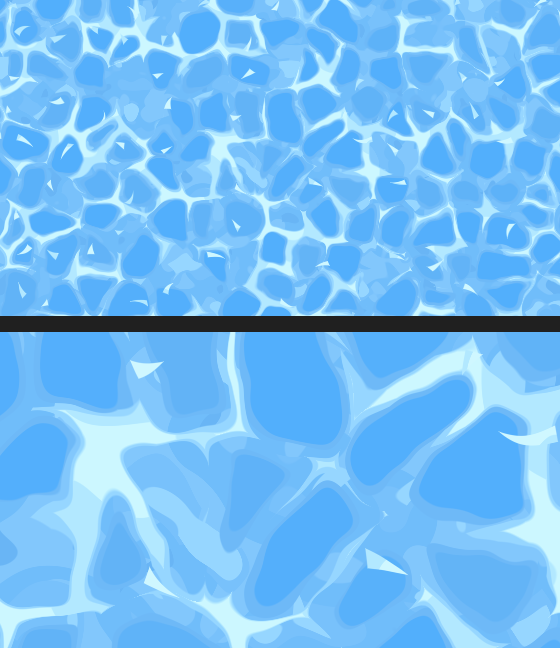
Top: the whole. Bottom: its middle third, enlarged.
Give the GLSL for this texture, as a WebGL 2 fragment shader.

```glsl
#version 300 es
precision highp float;
// Sunlit pool water in flat tones: rounded Voronoi cells make the deep pools,
// their borders make broken caustic lines whose width follows gradient noise,
// and cut noise patches and tapered flecks fill the gaps between them.
uniform vec2 u_resolution;
out vec4 fragColor;

vec2 hash2(vec2 p) {
  vec3 q = fract(p.xyx * vec3(0.1031, 0.1030, 0.0973));
  q += dot(q, q.yzx + 33.33);
  return fract((q.xx + q.yz) * q.zy);
}

float corner(vec2 cell, vec2 offset) {
  float angle = 6.2832 * hash2(cell + 71.0).x;
  return dot(vec2(cos(angle), sin(angle)), offset);
}

// Gradient noise, about -0.7 to 0.7
float noise(vec2 p) {
  vec2 i = floor(p), f = p - i;
  vec2 u = f * f * f * (f * (f * 6.0 - 15.0) + 10.0);
  vec2 e = vec2(1.0, 0.0);
  return mix(mix(corner(i, f), corner(i + e, f - e), u.x),
             mix(corner(i + e.yx, f - e.yx), corner(i + 1.0, f - 1.0), u.x), u.y);
}

vec2 site(vec2 cell) {
  return cell + 0.5 + 0.82 * (hash2(cell + 19.0) - 0.5);
}

// Soft distance to the cell border; rounds the corners of each cell
float cellBorder(vec2 p, out vec2 id) {
  vec2 base = floor(p), nearest = vec2(0.0);
  float best = 9.0;
  for (int y = -1; y <= 1; y++)
    for (int x = -1; x <= 1; x++) {
      vec2 cell = base + vec2(x, y);
      vec2 r = site(cell) - p;
      if (dot(r, r) < best) { best = dot(r, r); nearest = r; id = cell; }
    }
  float sum = 0.0;
  for (int y = -2; y <= 2; y++)
    for (int x = -2; x <= 2; x++) {
      vec2 r = site(base + vec2(x, y)) - p;
      vec2 gap = r - nearest;
      if (dot(gap, gap) > 1e-4)
        sum += exp(-14.0 * dot(0.5 * (r + nearest), normalize(gap)));
    }
  return -log(sum) / 14.0;
}

// Bent wedges scattered on a jittered grid; positive inside
float flecks(vec2 p) {
  float inside = -1.0;
  for (int y = -1; y <= 1; y++)
    for (int x = -1; x <= 1; x++) {
      vec2 cell = floor(p) + vec2(x, y);
      vec2 h = hash2(cell + 137.0), g = hash2(cell + 211.0);
      if (g.x > 0.42) continue;
      vec2 q = p - cell - 0.2 - 0.6 * h;
      float a = 6.2832 * g.y, len = mix(0.10, 0.24, h.x);
      q = mat2(cos(a), -sin(a), sin(a), cos(a)) * q;
      q.y += (h.y - 0.5) * 3.0 * q.x * q.x;
      float halfWidth = mix(0.03, 0.05, h.y) * (1.0 - q.x / len);
      inside = max(inside, min(halfWidth - abs(q.y), len - abs(q.x + 0.3 * q.y)));
    }
  return inside;
}

void main() {
  vec2 p = gl_FragCoord.xy / u_resolution.y * 8.5 + 40.0;
  float soft = 0.7 * 8.5 / u_resolution.y;
  #define COVER(f) smoothstep(-soft, soft, f)

  // Warped cells
  vec2 warp = 0.32 * vec2(noise(p * 0.8), noise(p * 0.8 + 31.7))
            + 0.07 * vec2(noise(p * 2.7 + 9.1), noise(p * 2.7 + 57.3));
  vec2 id;
  float d = cellBorder(p + warp, id);
  vec2 h = hash2(id + 5.0);

  // Pointed and creased patches from pairs of noise fields
  float n1 = noise(p * 1.1 + 13.4), n2 = noise(p.yx * 1.4 + 83.6);
  float n3 = noise(p * 1.7 + 47.2), n4 = noise(p * 1.3 + 5.8);
  vec3 col = vec3(0.44, 0.74, 0.98);
  col = mix(col, vec3(0.51, 0.78, 0.99), COVER(max(n1, n2) - 0.17));
  col = mix(col, vec3(0.47, 0.755, 0.985), COVER(min(-n1, n3) - 0.04));
  col = mix(col, vec3(0.59, 0.84, 1.0), COVER(min(n3, n4) - 0.14));
  col = mix(col, vec3(0.41, 0.71, 0.96), COVER(min(-n2, -n3) - 0.20));

  // Deep pools with a dull rim
  float rim = mix(0.10, 0.20, h.y) + 0.07 * n3;
  float present = step(h.x, 0.80);
  vec3 deep = mix(vec3(0.32, 0.685, 0.99), vec3(0.39, 0.705, 0.965), h.y * h.y);
  col = mix(col, vec3(0.43, 0.725, 0.97), present * COVER(d - rim + 0.05 + 0.1 * n4));
  col = mix(col, deep, present * COVER(d - rim));

  // Caustic lines: wide pale halo, line, bright stretches
  float flow = noise(p * 0.75 + 23.9);
  float width = min(0.06, 0.35 * flow - 0.01);
  float halo = min(0.10, 0.40 * flow + 0.04 + 0.12 * n1);
  col = mix(col, vec3(0.59, 0.84, 1.0), COVER(halo - 0.02 - d));
  col = mix(col, vec3(0.70, 0.91, 1.0), COVER(width - d));
  float bright = min(width - 0.008 - d, noise(p * 0.9 + 67.1) + 0.02);
  col = mix(col, vec3(0.80, 0.97, 1.0), COVER(bright));

  // Loose flecks of light
  vec3 fleckColor = mix(vec3(0.70, 0.91, 1.0), vec3(0.81, 0.97, 1.0), COVER(n4 + 0.1));
  col = mix(col, fleckColor, COVER(flecks(p + 0.5 * warp)));

  fragColor = vec4(col, 1.0);
}
```
